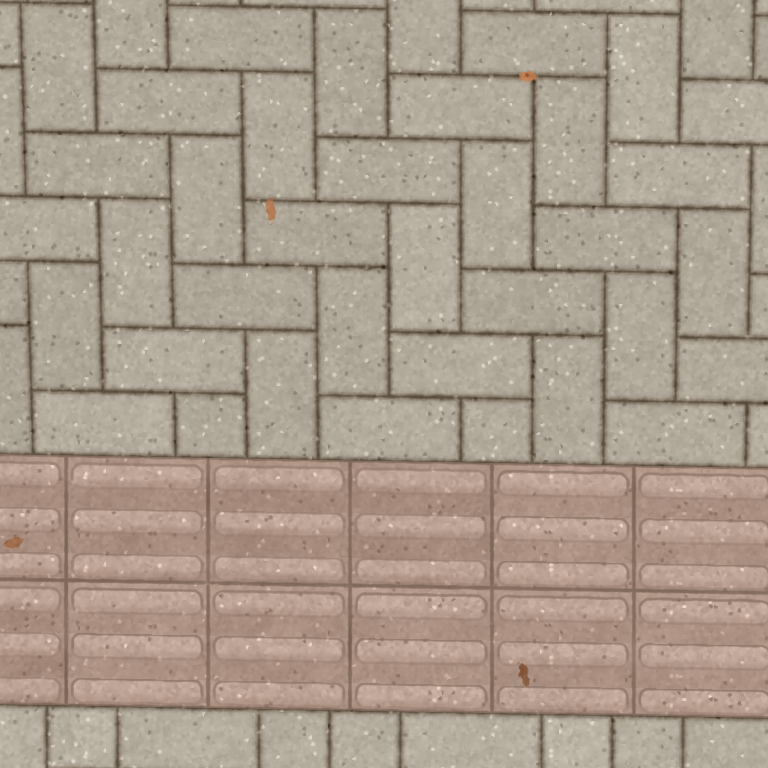
Reproduce this texture procedurally as a Shadertoy shader.

```glsl
// Herringbone grey pavers crossed by a double band of ribbed pink tactile tiles.

#define TILT 0.018        // downward slope of the courses
#define COURSE 0.0841     // paver course height
#define COLUMN 0.0956     // paver column width at the top
#define TAPER 0.0047      // column narrowing towards the bottom
#define JOINT 0.0046      // half width of a paver joint
#define BAND_TOP 0.5887   // start of the tactile band
#define TILE vec2(0.1848, 0.1628)
#define RIB_STEP 0.0585   // spacing of ribs in a tile
#define GRAIN 165.0       // stone grains across the canvas
#define LEAVES 4

const vec3 STONE = vec3(0.695, 0.665, 0.607);
const vec3 SAND = vec3(0.57, 0.52, 0.455);
const vec3 SOIL = vec3(0.37, 0.325, 0.265);
const vec3 PINK = vec3(0.695, 0.59, 0.535);
const vec3 PINK_LIGHT = vec3(0.755, 0.655, 0.60);
const vec3 PINK_DARK = vec3(0.50, 0.41, 0.36);
const vec3 LEAF = vec3(0.79, 0.51, 0.32);

float hash(vec2 p) {
    p = fract(p * vec2(123.34, 345.45));
    p += dot(p, p + 34.345);
    return fract(p.x * p.y);
}

// Cellular noise: distance to the nearest grain and its random value
vec2 cellular(vec2 p) {
    vec2 cell = floor(p), best = vec2(9.0, 0.0);
    for (int j = -1; j <= 1; j++)
    for (int i = -1; i <= 1; i++) {
        vec2 c = cell + vec2(i, j);
        float d = length(c + vec2(hash(c), hash(c + 7.3)) - p);
        if (d < best.x) best = vec2(d, hash(c + 19.7));
    }
    return best;
}

// Layered sines, roughly -1 to 1
float waves(vec2 p) {
    float sum = 0.0, amp = 0.5;
    for (int i = 0; i < 4; i++) {
        sum += amp * sin(p.x + 1.7 * sin(p.y + float(i))) * cos(0.8 * p.y);
        p = mat2(1.3, 1.1, -1.1, 1.3) * p + 2.1;
        amp *= 0.65;
    }
    return sum;
}

// Depth inside a rounded box, positive within
float boxDepth(vec2 p, vec2 halfSize, float radius) {
    vec2 q = abs(p) - halfSize + radius;
    return radius - length(max(q, 0.0)) - min(max(q.x, q.y), 0.0);
}

// Two-by-one herringbone: depth inside the paver and its random value
vec2 herringbone(vec2 g, vec2 unit) {
    vec2 cell = floor(g);
    float phase = mod(cell.x + cell.y - 2.0, 4.0);
    bool flat_ = phase < 1.5;
    vec2 size = flat_ ? vec2(2, 1) : vec2(1, 2);
    if (phase == 1.0) cell.x -= 1.0;
    if (phase == 3.0) cell.y -= 1.0;
    return vec2(boxDepth((g - cell - 0.5 * size) * unit, 0.5 * size * unit, 0.004),
                hash(cell + 3.1));
}

vec3 pavers(vec2 p, vec2 brick, float grain, float px) {
    float depth = brick.x + 0.0011 * waves(p * 190.0);
    float patchy = 0.5 + 0.5 * waves(p * 31.0);
    vec3 stone = STONE + 0.035 * (brick.y - 0.5) + 0.016 * waves(p * 45.0);
    stone += 0.085 * grain - 0.045 * (1.0 - smoothstep(JOINT, JOINT + 0.006, depth));
    float core = smoothstep(0.0005, 0.0042, depth + 0.0012 * patchy);
    vec3 joint = mix(SOIL, SAND, core) + 0.09 * grain + 0.04 * (patchy - 0.5);
    return mix(joint, stone, smoothstep(JOINT - 0.0008 - px, JOINT + 0.0008 + px, depth));
}

vec3 tactile(vec2 p, vec2 t, float grain, float px) {
    vec2 id = floor(t), q = fract(t) * TILE;
    float wear = hash(id + 5.7);
    vec3 col = PINK + 0.035 * (wear - 0.5) + 0.022 * waves(p * 38.0) + 0.065 * grain;

    // Ribs: lit upper slope and a thin shadowed outline
    float rib = clamp(floor((q.y - 0.010) / RIB_STEP), 0.0, 2.0);
    vec2 r = q - vec2(0.5 * TILE.x, 0.026 + rib * RIB_STEP);
    float depth = boxDepth(r, vec2(0.5 * TILE.x - 0.008, 0.0155), 0.012);
    depth += 0.0009 * waves(p * 120.0);
    float inside = smoothstep(-px, 0.003 + px, depth);
    float upper = 1.0 - smoothstep(0.001, 0.011, r.y);
    col = mix(col, PINK_LIGHT + 0.11 * grain, 0.85 * inside * upper);
    col -= 0.035 * (1.0 - inside) * smoothstep(-0.016, 0.012, r.y);
    float outline = 1.0 - smoothstep(0.0006, 0.0024 + px, abs(depth));
    col = mix(col, PINK_DARK, outline * mix(0.22, 0.62, upper) * (0.55 + 0.45 * wear));

    // Narrow seams, unevenly filled
    float seam = boxDepth(q - 0.5 * TILE, 0.5 * TILE, 0.002) + 0.0007 * waves(p * 150.0);
    float fill = 0.75 + 0.25 * waves(p * 23.0);
    return mix(col, PINK_DARK - 0.04, fill * (1.0 - smoothstep(0.001, 0.0032 + px, seam)));
}

void mainImage(out vec4 fragColor, in vec2 fragCoord) {
    float px = 0.5 / iResolution.y;
    vec2 p = fragCoord / iResolution.y;
    p.y = 1.0 - p.y;                                // measure downwards
    float y = p.y - 0.0026 - TILT * p.x;            // straightened course height
    float bandEnd = BAND_TOP + 2.0 * TILE.y;

    // Mineral grain with sparse bright flecks and dark pits
    vec2 c = cellular(p * GRAIN), coarse = cellular(p * GRAIN * 0.45);
    float core = 1.0 - smoothstep(0.1, 0.75, c.x);
    float grain = (c.y - 0.5) * (0.35 + 0.65 * core) + 0.3 * (coarse.y - 0.5);
    grain += core * (1.3 * step(0.975, c.y) - 1.1 * step(c.y, 0.025));

    // Pavers above and below the band
    float column = COLUMN - TAPER * p.y;
    vec2 g = vec2((p.x - 0.6) / column + 6.0, y / COURSE);
    if (y > bandEnd) {
        column = 0.092;
        g = vec2((p.x - 0.0612) / column + 1.0, (y - bandEnd) / COURSE);
    }
    vec2 brick = herringbone(g, vec2(column, COURSE));
    brick.x = min(brick.x, max(BAND_TOP - y, y - bandEnd));
    vec3 col = pavers(p, brick, grain, px);
    col += 0.022 * smoothstep(bandEnd, bandEnd + 0.01, y);

    // Tactile band
    vec2 t = vec2((p.x - 0.6406) / TILE.x, (y - BAND_TOP) / TILE.y);
    float band = smoothstep(-px, px, min(y - BAND_TOP, bandEnd - y));
    col = mix(col, tactile(p, t, grain, px), band);

    // Scattered dry leaf scraps
    for (int i = 0; i < LEAVES; i++) {
        float k = float(i), a = 1.5 * k;
        vec2 at = vec2(fract(0.6875 + 0.665 * k), 0.1 + 0.26 * k - 0.1 * sin(2.1 * k));
        vec2 d = mat2(cos(a), -sin(a), sin(a), cos(a)) * (p - at);
        float d2 = length(d / vec2(0.017, 0.007)) + 0.4 * waves(p * 210.0 + k);
        col = mix(col, LEAF * (1.0 - 0.12 * k) + 0.1 * grain, 0.85 * (1.0 - smoothstep(0.65, 1.0, d2)));
    }
    fragColor = vec4(clamp(col, 0.0, 1.0), 1.0);
}
```
